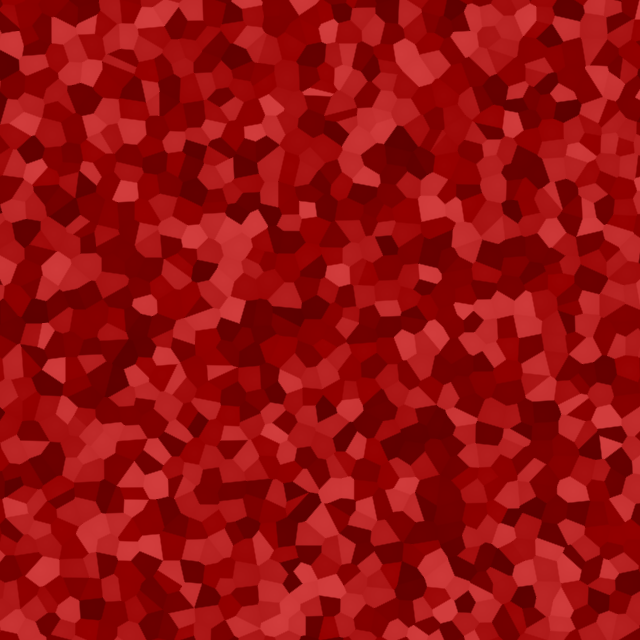
Write a Shadertoy shader that draws this pattern.

```glsl
// Crystallised red mosaic: a Voronoi diagram over a jittered grid.
// Every cell takes a random shade from a dark maroon to light red ramp,
// and borders are smoothed by the distance to the nearest cell edge.

const float CELLS = 32.0; // grid cells along the canvas height

// Three random values in 0..1 for a grid cell.
vec3 hash32(vec2 cell) {
    vec3 p = fract(vec3(cell.xyx + 17.0) * vec3(0.1031, 0.1030, 0.0973));
    p += dot(p, p.yxz + 33.33);
    return fract((p.xxy + p.yzz) * p.zyx);
}

// Red deepens first; green and blue only join in the lighter half.
vec3 redRamp(float shade) {
    float red = 0.365 + 0.43 * shade + 0.025 * shade * shade;
    return vec3(red, vec2(max(red - 0.585, 0.0)));
}

// Flat shade of one cell with a very faint falloff from its seed.
vec3 cellColor(float shade, float dist) {
    return redRamp(clamp(shade + 0.02 - 0.04 * dist, 0.0, 1.0));
}

void mainImage(out vec4 fragColor, in vec2 fragCoord) {
    float pixel = CELLS / iResolution.y;
    vec2 p = fragCoord * pixel;
    vec2 home = floor(p);

    // Find the two closest seeds; xy = offset to the seed, z = shade.
    vec3 first = vec3(9.0), second = vec3(9.0);
    float d1 = 1e3, d2 = 1e3;
    for (int y = -2; y <= 2; y++) {
        for (int x = -2; x <= 2; x++) {
            vec2 cell = home + vec2(x, y);
            vec3 rnd = hash32(cell);
            vec2 offset = cell + rnd.xy - p;
            float d = dot(offset, offset);
            if (d < d1) {
                second = first;
                d2 = d1;
                first = vec3(offset, rnd.z);
                d1 = d;
            } else if (d < d2) {
                second = vec3(offset, rnd.z);
                d2 = d;
            }
        }
    }

    // Blend both cells across a border little more than one pixel wide.
    float edge = (d2 - d1) / (2.0 * max(distance(first.xy, second.xy), 1e-4));
    float mixing = 0.5 - 0.5 * smoothstep(0.0, 0.8 * pixel, edge);
    vec3 color = mix(cellColor(first.z, sqrt(d1)), cellColor(second.z, sqrt(d2)), mixing);

    fragColor = vec4(color, 1.0);
}
```
